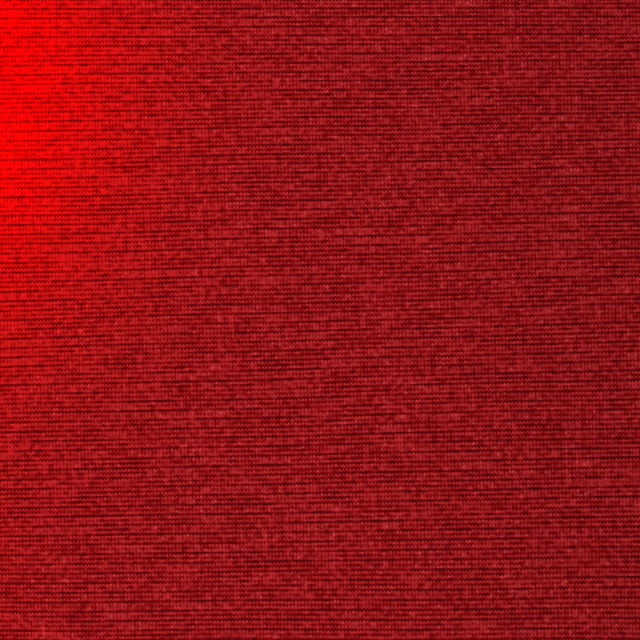
Write a Shadertoy shader that draws this texture.

```glsl
// Fine red knit fabric with thin broken course lines, lit from the upper left.

float hash(vec2 p) {
    vec3 q = fract(p.xyx * vec3(0.1031, 0.1030, 0.0973));
    q += dot(q, q.yzx + 33.33);
    return fract((q.x + q.y) * q.z);
}

vec2 gradient(vec2 cell) {
    float a = 6.2832 * hash(cell);
    return vec2(cos(a), sin(a));
}

// Gradient noise, roughly -0.7 to 0.7
float noise(vec2 p) {
    vec2 i = floor(p), f = p - i;
    vec2 u = f * f * f * (f * (f * 6.0 - 15.0) + 10.0);
    vec2 e = vec2(1.0, 0.0);
    float low = mix(dot(gradient(i), f), dot(gradient(i + e), f - e), u.x);
    float high = mix(dot(gradient(i + e.yx), f - e.yx), dot(gradient(i + 1.0), f - 1.0), u.x);
    return mix(low, high, u.y);
}

vec3 fabric(vec2 uv) {
    // 180 stitches across and 136 courses up, rising to the right mid-way
    vec2 p = uv * vec2(180.0, 136.0);
    p.y += 0.3 * noise(uv * vec2(4.0, 7.0)) - uv.x * (0.2 + 13.0 * uv.y * (1.0 - uv.y));
    p.x += 0.3 * noise(uv * 9.0) + 0.03 * p.y;

    // Loops bend each course line into small chevrons
    float across = abs(fract(p.x) - 0.5);
    float flatness = smoothstep(-0.1, 0.3, noise(vec2(p.x * 0.06, floor(p.y) * 5.37)));
    float height = p.y + mix(0.75, 0.2, flatness) * (across - 0.25);
    float course = floor(height + 0.5);
    float gapDistance = abs(height - course);

    // Alternate courses carry the deeper line, which breaks along its length
    float isStrong = 1.0 - mod(course, 2.0);
    float wear = noise(vec2(p.x * 0.07, course * 7.37));
    float fray = noise(vec2(p.x * 0.4, course * 3.71));
    float gap = 1.0 - smoothstep(0.06, 0.36, gapDistance - 0.08 * fray);
    gap *= clamp(mix(0.45, 0.8, isStrong) + 0.7 * wear + 0.55 * fray, 0.1, 1.0);

    // Shadows between wales, uneven loops and faint slanting streaks
    float wale = smoothstep(0.2, 0.5, across);
    float loops = noise(p * vec2(0.62, 0.85)) + 0.6 * noise(p * vec2(1.3, 1.7) + 40.0);
    float streak = noise(vec2(p.x * 0.09 + p.y * 0.13, p.y * 0.3 - p.x * 0.06));
    float shade = 0.15 + 0.84 * gap + 0.26 * wale * (1.0 - gap) + 0.4 * loops + 0.16 * streak;

    // Saturated light spills in from the upper left edge
    vec2 fromLight = (uv - vec2(-0.05, 0.87)) / vec2(0.28, 0.37);
    float glow = exp(-dot(fromLight, fromLight));
    float lit = clamp(glow + 0.16 * exp(-uv.x * 8.0), 0.0, 1.0);

    // Glare swallows the fainter shadows and leaves sparse dark dashes
    shade = clamp(shade - 0.2 * lit, 0.0, 1.0);
    float red = mix(mix(0.68, 1.0, lit), mix(0.3, 0.47, lit), shade);

    // Only the raised yarn looks pale; the hollows are deeply saturated
    float pale = mix(0.14, 0.025, smoothstep(0.08, 0.6, shade)) * (1.0 - 0.87 * lit);
    vec3 color = vec3(red, pale, pale + 0.014 * (1.0 - lit));

    // Pale fibre flecks and slow falloff to the right
    float fleck = smoothstep(0.86, 1.0, hash(floor(p * vec2(1.0, 2.0))));
    color += 0.08 * fleck * (1.0 - shade) * (1.0 - lit);
    return color * (1.05 - 0.08 * smoothstep(0.5, 1.0, uv.x));
}

void mainImage(out vec4 fragColor, in vec2 fragCoord) {
    // Average a 3 by 3 grid of samples to smooth the edges
    vec3 sum = vec3(0.0);
    for (int i = 0; i < 9; i++) {
        vec2 offset = (vec2(i % 3, i / 3) - 1.0) / 3.0;
        sum += fabric((fragCoord + offset) / iResolution.xy);
    }
    fragColor = vec4(sum / 9.0, 1.0);
}
```
